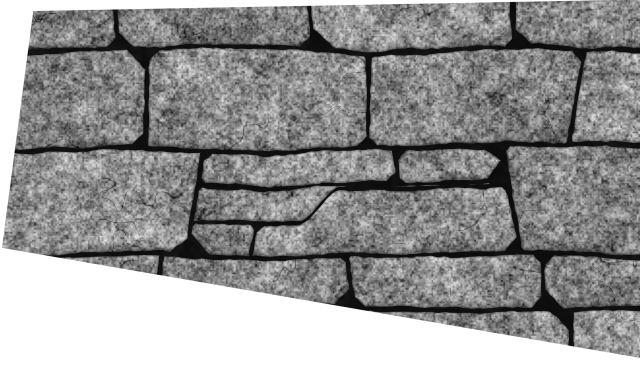
Reproduce this texture procedurally as a WebGL 2 fragment shader.

```glsl
#version 300 es
precision highp float;
// Dry stone wall of rough grey granite, cut to a slanted outline on white.

uniform vec2 u_resolution;
out vec4 fragColor;

// Lengths are in canvas widths.
const int COURSES = 5;
const int LAYERED_COURSE = 2;
const float LEVELS[6] = float[](-0.06, 0.100, 0.185, 0.350, 0.504, 0.66);
const float STONE_WIDTH[5] = float[](0.33, 0.29, 0.50, 0.33, 0.31);
const float FIRST_JOINT[5] = float[](0.89, 0.545, 0.319, 0.57, 0.48);
const float JOINT_JITTER = 0.12;
const float JOINT_SLOPE = 0.35;
const float GAP_MIN = 0.0015;
const float GAP_VARIATION = 0.0042;
const float CORNER_CUT = 0.026;
const float STONE_GREY = 0.55;
const float STONE_VARIATION = 0.08;
const float GAP_GREY = 0.045;
const vec2 TOP_LEFT = vec2(0.052, 0.564);
const vec2 TOP_RIGHT = vec2(1.0, 0.582);
const vec2 BOTTOM_LEFT = vec2(0.003, 0.194);
const vec2 BOTTOM_RIGHT = vec2(1.0, 0.022);

float hash(vec2 p) {
  vec3 q = fract(p.xyx * 0.1031);
  q += dot(q, q.yzx + 33.33);
  return fract((q.x + q.y) * q.z);
}

float noise(vec2 p) {
  vec2 i = floor(p), f = fract(p);
  f = f * f * (3.0 - 2.0 * f);
  return mix(mix(hash(i), hash(i + vec2(1, 0)), f.x),
             mix(hash(i + vec2(0, 1)), hash(i + vec2(1, 1)), f.x), f.y);
}

// Signed distance to the line a-b, positive on its left.
float leftOf(vec2 p, vec2 a, vec2 b) {
  vec2 d = normalize(b - a);
  return dot(p - a, vec2(-d.y, d.x));
}

// Wavy height of the bed joint under a course.
float bedLevel(int course, float x) {
  float k = float(course) * 17.3;
  return LEVELS[course] + 0.016 * (noise(vec2(x * 5.0, k)) - 0.5)
                        + 0.005 * (noise(vec2(x * 24.0, k + 5.0)) - 0.5);
}

// Leaning upright joint, measured in stone widths.
float uprightJoint(float i, int course, float height) {
  vec2 key = vec2(i + 31.0, float(course) * 7.0 + 3.0);
  return i + JOINT_JITTER * (hash(key) - 0.5)
    + JOINT_SLOPE * (hash(key + 50.0) - 0.5) * height / STONE_WIDTH[course];
}

// Cuts a span in two and keeps the part holding the point.
void split(inout float low, inout float high, float cut, inout float id, float key) {
  float s = low - cut;
  if (s > 0.0) { low = s; id += key; }
  else high = -s;
}

// Returns depth inside the stone, distance to its base and top, and its id.
vec4 stoneAt(vec2 p) {
  int course = 0;
  for (int k = 1; k < COURSES; k++) if (p.y > bedLevel(k, p.x)) course = k;
  float base = p.y - bedLevel(course, p.x);
  float top = bedLevel(course + 1, p.x) - p.y;
  float height = 0.5 * (base - top);

  // Neighbouring upright joints
  float w = STONE_WIDTH[course];
  float q = (p.x - FIRST_JOINT[course]) / w;
  float i = floor(q);
  if (q < uprightJoint(i, course, height)) i -= 1.0;
  else if (q > uprightJoint(i + 1.0, course, height)) i += 1.0;
  float left = (q - uprightJoint(i, course, height)) * w;
  float right = (uprightJoint(i + 1.0, course, height) - q) * w;
  float id = i + 20.0 + float(course) * 41.0;

  // Every other block of the layered course is built of smaller stones
  if (course == LAYERED_COURSE && mod(i, 2.0) < 0.5) {
    float span = left + right, tall = base + top;
    float ledge = mix(0.32, 0.63, smoothstep(0.33, 0.46, left / span));
    float layer = id;
    split(base, top, tall * 0.665, id, 200.0);
    if (id > layer) split(left, right, span * 0.64 + 0.1 * top, id, 77.0);
    else {
      split(base, top, tall * ledge, id, 300.0);
      if (id == layer) split(left, right, span * 0.2 - 0.1 * top, id, 99.0);
    }
  }

  // Cut corners, uneven gaps and ragged edges
  vec4 corners = vec4(left + base, right + base, left + top, right + top) * 0.707;
  for (int c = 0; c < 4; c++) {
    float h = hash(vec2(id, float(c) + 11.0));
    corners[c] -= CORNER_CUT * h * h;
  }
  float depth = min(min(left, right), min(base, top));
  depth = min(depth, min(min(corners.x, corners.y), min(corners.z, corners.w)));
  depth -= GAP_MIN + GAP_VARIATION * noise(p * 14.0 + id);
  depth += 0.0025 * (noise(p * 95.0) - 0.5);
  return vec4(depth, base, top, id);
}

float graniteShade(vec2 p, vec4 stone) {
  vec2 s = p + stone.w * 0.37;
  float grey = STONE_GREY + STONE_VARIATION * (hash(vec2(stone.w, 4.0)) - 0.5);
  // Broad stains down to fine crystals
  grey += 0.13 * (noise(s * 17.0) - 0.5) + 0.18 * (noise(s * 62.0) - 0.5);
  grey += 0.25 * (noise(s * 150.0) - 0.5) + 0.27 * (noise(s * 330.0) - 0.5);
  grey -= 0.14 * smoothstep(0.66, 0.88, noise(s * 240.0 + 9.0));
  // Chiselled relief lit from above
  vec2 r = s * vec2(22.0, 34.0);
  grey += 0.16 * (noise(r) - noise(r + vec2(-0.12, 0.3)));
  // Short cracks
  float vein = abs(noise(s * vec2(9.0, 17.0) + 0.8 * noise(s * 45.0)) - 0.5);
  grey -= 0.2 * smoothstep(0.025, 0.0, vein) * smoothstep(0.6, 0.75, noise(s * 11.0 + 40.0));
  // Bright upper rim, shaded foot and rounded edge
  grey += 0.07 * smoothstep(0.012, 0.004, stone.z);
  grey *= mix(0.82, 1.0, smoothstep(0.003, 0.018, stone.y));
  return grey * mix(0.72, 1.0, smoothstep(0.0, 0.004, stone.x));
}

void main() {
  vec2 p = gl_FragCoord.xy / u_resolution.x;
  float soft = 0.7 / u_resolution.x;

  vec4 stone = stoneAt(p);
  float gap = GAP_GREY + 0.05 * noise(p * 120.0) * noise(p * 30.0);
  float wall = mix(gap, graniteShade(p, stone), smoothstep(-soft, soft, stone.x));

  float inside = min(leftOf(p, BOTTOM_LEFT, BOTTOM_RIGHT),
                 min(leftOf(p, TOP_RIGHT, TOP_LEFT), leftOf(p, TOP_LEFT, BOTTOM_LEFT)));
  float grey = mix(1.0, clamp(wall, 0.0, 1.0), smoothstep(-soft, soft, inside));
  fragColor = vec4(vec3(grey), 1.0);
}
```
